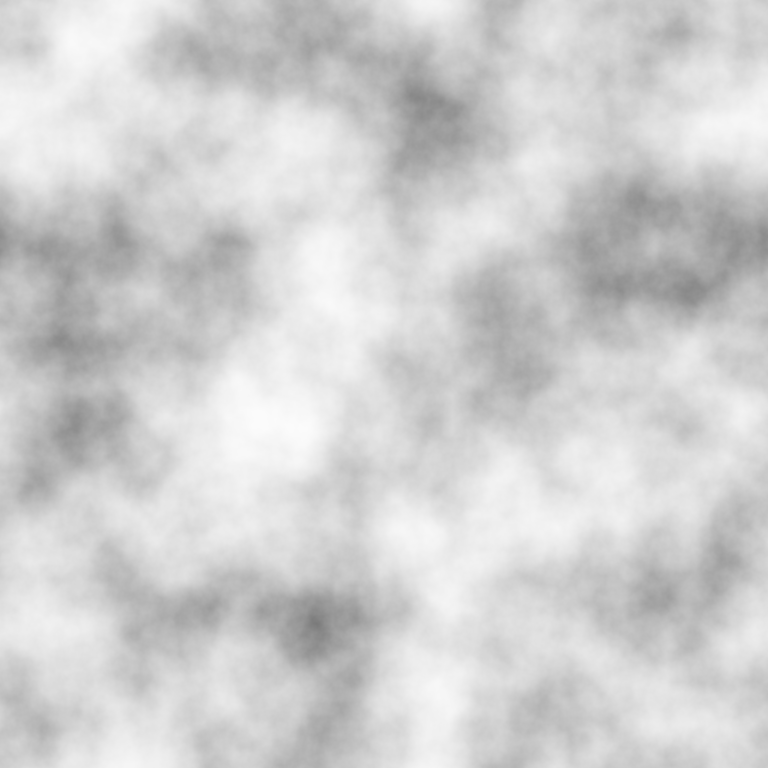
Give the GLSL for this texture, as a WebGL 2 fragment shader.

```glsl
#version 300 es
precision highp float;
// Soft grey clouds: wrapping gradient noise summed over octaves (fBm),
// then bent by a gentle curve so that the darks carry more contrast
// than the lights. Every octave has a whole number of cells, so it tiles.

uniform vec2 u_resolution;
out vec4 fragColor;

const int   BASE_CELLS   = 4;      // cells across the tile in the coarsest octave
const int   OCTAVES      = 7;
const float BASE_WEIGHT  = 0.84;   // strength of the broad masses
const float DETAIL_WEIGHT = 0.56;  // strength of the second octave
const float GAIN         = 0.5;    // amplitude ratio between later octaves
const float DENSITY_SCALE = 4.0;   // brings the octave sum to about unit spread
const float MID_GREY     = 0.815;
const float CONTRAST     = 0.09;   // grey change per unit of density
const float DARK_SKEW    = 0.012;  // extra depth in the darks, softer lights
const uint  SEED         = 29u;
const float TAU          = 6.28319;

// Integer hash with good avalanche
uint hash(uint n) {
    n = n * 1664525u + 1013904223u;
    n = ((n >> ((n >> 28) + 4u)) ^ n) * 277803737u;
    return (n >> 22) ^ n;
}

// Unit gradient at a lattice point, wrapped to the tile
vec2 gradient(ivec2 node, int cells, uint seed) {
    uvec2 p = uvec2((node + cells) % cells);
    uint h = hash(p.x + hash(p.y + hash(seed)));
    float angle = TAU * float(h & 0xffffu) / 65536.0;
    return vec2(cos(angle), sin(angle));
}

// Periodic gradient noise with a quintic fade
float gradientNoise(vec2 uv, int cells, uint seed) {
    vec2 p = uv * float(cells);
    ivec2 node = ivec2(floor(p));
    vec2 f = fract(p);
    vec2 fade = f * f * f * (f * (f * 6.0 - 15.0) + 10.0);
    float corner[4];
    for (int i = 0; i < 4; i++) {
        ivec2 offset = ivec2(i & 1, i >> 1);
        corner[i] = dot(gradient(node + offset, cells, seed), f - vec2(offset));
    }
    return mix(mix(corner[0], corner[1], fade.x),
               mix(corner[2], corner[3], fade.x), fade.y);
}

// Octave sum; each octave is shifted so the lattices do not line up
float cloudField(vec2 uv) {
    float sum = BASE_WEIGHT * gradientNoise(fract(uv), BASE_CELLS, SEED);
    float amplitude = DETAIL_WEIGHT;
    int cells = BASE_CELLS * 2;
    for (int i = 1; i < OCTAVES; i++) {
        vec2 shift = float(i) * vec2(0.3819, 0.2361);
        sum += amplitude * gradientNoise(fract(uv + shift), cells, SEED + uint(i));
        amplitude *= GAIN;
        cells *= 2;
    }
    return sum * DENSITY_SCALE;
}

void main() {
    vec2 uv = gl_FragCoord.xy / u_resolution;
    float density = cloudField(uv);

    // Tone curve: denser cloud is darker
    float grey = MID_GREY - CONTRAST * density - DARK_SKEW * (density * density - 1.0);
    fragColor = vec4(vec3(clamp(grey, 0.0, 1.0)), 1.0);
}
```
